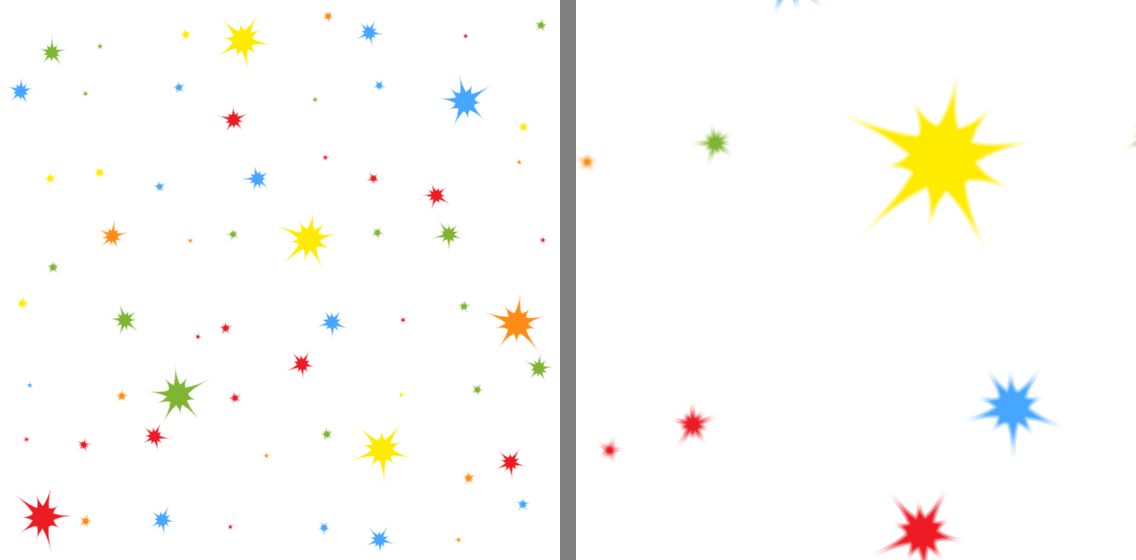
Left, the full canvas; right, a detail of the centre.
Reproduce this pattern procedurally as a WebGL 2 fragment shader.

```glsl
#version 300 es
precision highp float;
// Scattered spiky stars in five flat colours on white.
// A jittered grid holds one star per cell; a diagonal stepping pattern assigns
// the four sizes, and each star is a disc joined with thin, tapering rays.

uniform vec2 u_resolution;
out vec4 outColor;

const float GRID = 8.0;              // cells per canvas side
const int RAYS = 10;
const float BIG_RADIUS = 0.0190;     // body radii, in canvas units
const float MEDIUM_RADIUS = 0.0100;
const float SMALL_RADIUS = 0.0050;
const float TINY_RADIUS = 0.0028;
const float MAX_REACH = 3.8;         // longest ray, in body radii
const float RAY_WIDTH = 0.31;        // half width at the body, in body radii
const float RAY_TAPER = 2.9;         // above 1 gives concave rays
const float ANGLE_JITTER = 0.13;     // share of the angle between rays
const float SOFTNESS = 0.0030;       // edge width, in canvas units
const float TAU = 6.2831853;

const vec3 WHITE = vec3(1.0);
const vec3 RED = vec3(0.93, 0.11, 0.14);
const vec3 BLUE = vec3(0.28, 0.65, 1.0);
const vec3 GREEN = vec3(0.50, 0.71, 0.20);
const vec3 ORANGE = vec3(1.0, 0.55, 0.08);
const vec3 YELLOW = vec3(1.0, 0.92, 0.0);
const vec3 PALETTE[5] = vec3[5](RED, BLUE, GREEN, ORANGE, YELLOW);

float hash(vec2 p) {
    return fract(sin(dot(p, vec2(127.1, 311.7))) * 43758.5453);
}

// Size class by cell: one big star per row, never in neighbouring cells.
float bodyRadius(vec2 cell) {
    float phase = mod(cell.x + 3.0 * cell.y, GRID);
    if (phase < 0.5) return cell.y == 5.0 ? SMALL_RADIUS : BIG_RADIUS;
    if (phase == 2.0 || phase == 5.0) return MEDIUM_RADIUS;
    if (phase == 3.0 || phase == 6.0) return TINY_RADIUS;
    return SMALL_RADIUS;
}

// Big stars favour yellow, medium ones red, blue and green.
vec3 starColor(vec2 cell, float radius) {
    float pick = hash(cell + 17.3);
    if (radius == BIG_RADIUS)
        return mod(cell.y, 3.0) == 1.0 ? YELLOW : PALETTE[int(mod(cell.y, 5.0))];
    if (radius == MEDIUM_RADIUS) return PALETTE[int(pick * 3.3)];
    return PALETTE[min(int(pick * 5.0), 4)];
}

// Share of a pixel covered by a strip of the given half width.
float stripCoverage(float offset, float halfWidth, float edge) {
    return clamp(0.5 + (halfWidth - offset) / edge, 0.0, 1.0)
         - clamp(0.5 - (halfWidth + offset) / edge, 0.0, 1.0);
}

float starCoverage(vec2 p, float radius, vec2 seed, float edge) {
    float coverage = clamp(0.5 + (radius - length(p)) / edge, 0.0, 1.0);
    float turn = hash(seed + 5.7) * TAU;
    for (int i = 0; i < RAYS; i++) {
        float k = float(i);
        float wobble = hash(seed + vec2(k, 31.0)) * 2.0 - 1.0;
        float angle = turn + (k + wobble * ANGLE_JITTER) * TAU / float(RAYS);
        vec2 along = vec2(cos(angle), sin(angle));

        // Long and short rays alternate
        float vary = hash(seed + vec2(k, 53.0));
        float reach = i % 2 == 0 ? mix(2.8, MAX_REACH, vary) : mix(1.8, 2.4, vary);

        float x = dot(p, along) / radius;
        float y = abs(dot(p, vec2(-along.y, along.x)));
        float t = clamp((x - 0.9) / (reach - 0.9), 0.0, 1.0);
        float halfWidth = x > 0.0 ? RAY_WIDTH * radius * pow(1.0 - t, RAY_TAPER) : 0.0;
        coverage = max(coverage, stripCoverage(y, halfWidth, edge));
    }
    return coverage;
}

void main() {
    float side = min(u_resolution.x, u_resolution.y);
    vec2 uv = gl_FragCoord.xy / side;
    float edge = max(SOFTNESS, 1.0 / side);
    vec2 home = floor(uv * GRID);
    vec3 color = WHITE;

    // Stars of this cell and its neighbours
    for (int j = -1; j <= 1; j++) {
        for (int i = -1; i <= 1; i++) {
            vec2 cell = home + vec2(i, j);
            if (any(lessThan(cell, vec2(0.0))) || any(greaterThanEqual(cell, vec2(GRID)))) continue;

            float baseRadius = bodyRadius(cell);
            float radius = baseRadius * mix(0.94, 1.06, hash(cell + 3.1));
            float reach = radius * MAX_REACH;
            float jitter = baseRadius == BIG_RADIUS ? 0.35 : 0.66;
            vec2 shift = vec2(hash(cell + 11.9), hash(cell + 47.2)) - 0.5;
            vec2 center = (cell + 0.5 + shift * jitter) / GRID;
            center = clamp(center, reach, 1.0 - reach);

            vec2 p = uv - center;
            if (length(p) > reach + edge) continue;
            color = mix(color, starColor(cell, baseRadius), starCoverage(p, radius, cell, edge));
        }
    }
    outColor = vec4(color, 1.0);
}
```
